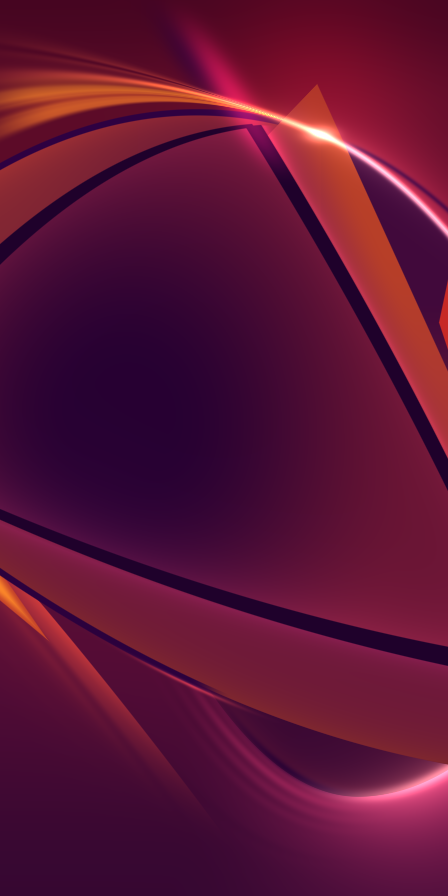
This background is drawn by a WebGL 2 fragment shader. Its source:

```glsl
#version 300 es
precision highp float;
uniform vec2 u_resolution;
out vec4 fragColor;

#define PLUM  vec3(.22, .03, .20)
#define WINE  vec3(.40, .09, .21)
#define ROSE  vec3(.62, .18, .25)
#define EMBER vec3(.78, .27, .16)
#define AMBER vec3(.98, .52, .16)
#define BLUSH vec3(.95, .68, .62)
// Curves: coefficients of 1, t and t*t
#define INNER vec3(1.432, .92, -.727)
#define OUTER vec3(1.628, .552, -.628)
#define SIDE  vec3(1.395, -.345, -.08)
#define LOWER vec3(.852, -.43, .113)
#define RIM   vec3(.724, -.68, .25)
#define PIVOT vec2(.716, 1.70)

float hash(float n) {
  n = fract(n * .1031);
  n *= n + 33.33;
  return fract(n * (n + n));
}

float noise(float t) {
  float f = fract(t);
  return mix(hash(floor(t)), hash(floor(t) + 1.), f * f * (3. - 2. * f));
}

// Approximate signed distance to a parabola
float above(vec2 p, vec3 c) {
  float slope = c.y + 2. * c.z * p.x;
  return (p.y - c.x - p.x * (c.y + c.z * p.x)) * inversesqrt(1. + slope * slope);
}

float fill(float d) {
  float aa = .8 / u_resolution.x;
  return smoothstep(-aa, aa, d);
}

float glow(float d, float w) { return exp(-abs(d) / w); }
float bump(float d, float w) { return exp(-d * d / (w * w)); }

void main() {
  vec2 p = gl_FragCoord.xy / u_resolution * vec2(1., 2.);
  vec2 q = p - PIVOT;
  vec3 ink = PLUM * vec3(.55, .1, .85);
  float inner = above(p, INNER), outer = above(p, OUTER);
  float side = above(p.yx, SIDE);
  float lower = above(p, LOWER), rim = above(p, RIM);
  float flare = above(q, vec3(0., -.42, q.x < 0. ? -.32 : -1.26));
  float right = (p.x - .708 - .455 * (1.8125 - p.y)) * .91;

  // Upper backdrop with a red haze
  vec3 col = mix(WINE * vec3(.9, .5, .75), PLUM * vec3(1.25, .7, .65), smoothstep(1.75, 2., p.y));
  col += vec3(.15, .01, .01) * bump(length(p - vec2(.7, 1.82)), .22);
  col += ROSE * .6 * glow(flare, .07) * smoothstep(.55, .95, p.x);
  float beam = p.x - .5 - .62 * (1.82 - p.y);
  col = mix(col, ink * 1.3, .6 * bump(beam + .05, .035) * bump(p.y - 1.86, .1));

  // Plum pocket on the right, warm ribbon on the left
  vec3 pocket = mix(PLUM * 1.15, WINE, smoothstep(1.35, 1., p.y));
  vec3 ribbon = mix(ROSE * .8, WINE, smoothstep(0., .55, p.x));
  ribbon += vec3(.14, .05, 0.) * glow(outer, .05);
  col = mix(col, pocket, fill(-flare) * fill(q.x));
  col = mix(col, ribbon, fill(-outer) * fill(-q.x));

  // Feathers fanned out from the pivot
  float fan = (q.y + .42 * q.x) / max(q.x * q.x, .0001);
  float fanned = fill(-q.x) * fill(outer);
  float strand = noise(fan * 34. + 7.);
  float feather = smoothstep(-.63, -.58, fan) * smoothstep(-.3, -.5, fan);
  feather *= smoothstep(-.03, .2, p.x + .12 * strand);
  col = mix(col, mix(EMBER, AMBER, strand), fanned * feather * (.55 + .4 * strand));
  float wisps = bump(fan + .33, .035) + .5 * bump(fan + .2, .07) * strand;
  col += AMBER * .6 * wisps * fanned * smoothstep(-.2, .5, p.x);
  col = mix(col, ink * 1.5, fill(.007 - abs(outer)) * smoothstep(.7, .55, p.x));

  // Central panel, dark in the heart and warm towards its borders
  float heart = length((p - vec2(.27, 1.04)) * vec2(1., .82));
  vec3 panel = mix(PLUM * vec3(.68, .03, .98), WINE * vec3(1., .85, .95), smoothstep(.1, .68, heart));
  panel += vec3(.17, .06, .08) * (glow(lower, .075) + .6 * glow(inner, .09) + .4 * glow(side, .06));
  col = mix(col, panel, fill(-inner) * fill(-side) * fill(lower));
  float band = mix(.017, .004, min(p.x / .56, 1.));
  col = mix(col, ink, fill(band - abs(inner)) * fill(-side));

  // Glowing wedge, its dark edge and the crossing beam
  float apex = p.x - .708 + .96 * (1.8125 - p.y);
  float wedge = fill(side) * fill(-right) * fill(apex);
  vec3 warm = mix(ROSE, EMBER * .95, smoothstep(-.13, -.02, right));
  warm = mix(warm, ROSE, smoothstep(1.45, .95, p.y) * .6);
  col = mix(col, warm, wedge * mix(.95, .75, fill(flare)));
  col = mix(col, ink, fill(.016 - abs(side)) * fill(-inner));
  col += vec3(.15, .03, .08) * glow(side - .02, .01) * fill(side - .016) * fill(1.72 - p.y);
  col += vec3(.38, .04, .17) * bump(beam, .04) * smoothstep(1.58, 1.72, p.y) * smoothstep(2.02, 1.78, p.y);
  float sliver = p.x - .98 - max(.21 * (p.y - 1.28), .33 * (1.28 - p.y));
  col = mix(col, EMBER * vec3(1., .6, .9), fill(sliver));

  // Bright arc with a dark companion line
  vec3 arc = mix(AMBER, BLUSH, smoothstep(-.2, .05, q.x));
  col = mix(col, ink * 1.6, .7 * bump(flare - .12 * q.x, .005) * smoothstep(.02, .1, q.x));
  col += arc * smoothstep(.25, .65, p.x) * (.9 * bump(flare, .007) + .3 * bump(q.x, .2) * glow(flare, .022));
  col += BLUSH * .7 * bump(length(q * vec2(.5, 1.)), .016);

  // Lower backdrop with sweeping amber strands
  vec3 ground = mix(PLUM * .97, WINE * vec3(.85, .55, 1.), smoothstep(0., .65, p.y));
  float sweep = above(p, vec3(.76, -1.15, -.2));
  float threads = .5 + .5 * noise(sweep * 60. + 3.);
  ground += EMBER * vec3(.8, .9, .2) * fill(-sweep) * glow(sweep, .05) * smoothstep(.1, .66, p.y) * threads;
  float tip = min((.725 - 1.44 * p.x - p.y) * .57, (p.y - .66 + .83 * p.x) * .77);
  ground = mix(ground, mix(EMBER, AMBER, smoothstep(0., .02, tip)), fill(tip));

  // Bowl: dark hollow, magenta trails and a pale rim
  float bowl = above(p - vec2(.8, .222), vec3(0., 0., p.x < .8 ? 2.15 : 1.5));
  float bright = smoothstep(.62, 1., p.x);
  float trails = noise(bowl * 75. + 11.) * glow(bowl, .05) * bump(p.x - .58, .17);
  ground += ROSE * fill(-bowl) * (.85 * glow(bowl, .16) * smoothstep(.38, 1., p.x) + .45 * trails);
  vec3 hollow = mix(PLUM, WINE, .6 * glow(bowl, .04) + .3 * bright);
  ground = mix(ground, hollow, fill(bowl) * smoothstep(.42, .52, p.x));
  ground = mix(ground, ink * 1.2, .85 * bump(bowl - .005, .009) * bump(p.x - .65, .13));
  ground += BLUSH * bright * (.45 * bump(bowl, .014) + .3 * glow(bowl, .045));
  col = mix(col, ground, fill(-rim));

  // Lower ribbon between two sweeping edges
  vec3 belt = mix(WINE * 1.06, ROSE * vec3(.8, .85, .72), glow(rim, .05));
  belt += vec3(.1, .02, .08) * glow(lower + .02, .025);
  col = mix(col, belt, fill(rim) * fill(-lower));
  col = mix(col, ink * 1.4, fill(.007 - abs(rim)) * smoothstep(.52, .42, p.x));
  col += EMBER * .5 * bump(rim + .009, .004) * bump(p.x - .42, .1);
  col = mix(col, ink, fill(mix(.011, .021, p.x) - abs(lower)));

  fragColor = vec4(clamp(col, 0., 1.), 1.);
}
```
